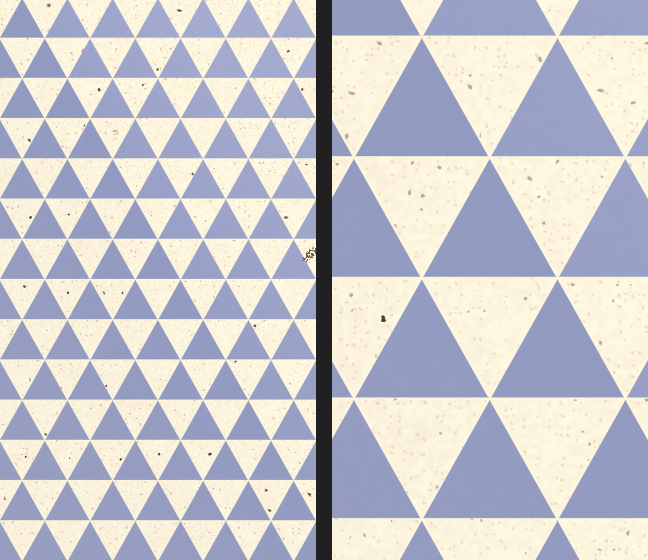
Left: the whole. Right: its middle third, enlarged.
Reproduce this pattern procedurally as a Shadertoy shader.

```glsl
// Rows of periwinkle triangles on speckled cream paper, alternate rows shifted by half a step.
// A triangle distance gives crisp edges; a diagonal crease along the lattice splits the
// blue into a darker and a lighter side, and hashed specks age the paper.

const vec2 REPEATS = vec2(6.985, 13.926);   // triangles across, rows down
const vec2 OFFSET = vec2(0.01, 0.054);      // lattice shift from the top left corner
const vec3 CREAM = vec3(0.985, 0.958, 0.872);
const vec3 CREAM_LIT = vec3(1.0, 0.975, 0.880);
const vec3 BLUE_DARK = vec3(0.570, 0.603, 0.757);
const vec3 BLUE_LIGHT = vec3(0.650, 0.672, 0.812);
const vec3 BLUE_GREY = vec3(0.592, 0.616, 0.750);
const vec3 TAN = vec3(0.80, 0.70, 0.58);
const vec3 BROWN = vec3(0.46, 0.37, 0.30);
const vec3 INK = vec3(0.17, 0.14, 0.12);

vec2 hash2(vec2 p) {
    vec3 q = fract(p.xyx * vec3(0.1031, 0.1030, 0.0973));
    q += dot(q, q.yzx + 33.33);
    return fract((q.xx + q.yz) * q.zy);
}

float valueNoise(vec2 p) {
    vec2 i = floor(p), f = fract(p);
    f = f * f * (3.0 - 2.0 * f);
    float low = mix(hash2(i).x, hash2(i + vec2(1, 0)).x, f.x);
    float high = mix(hash2(i + vec2(0, 1)).x, hash2(i + vec2(1, 1)).x, f.x);
    return mix(low, high, f.y);
}

mat2 rotation(float a) {
    return mat2(cos(a), sin(a), -sin(a), cos(a));
}

// Distance inside an upright triangle; cell.x runs -0.5..0.5, cell.y from apex 0 to base 1
float triangleDepth(vec2 cell, vec2 size) {
    float side = (0.5 * cell.y - abs(cell.x)) * size.x * size.y / length(size * vec2(0.5, 1.0));
    float base = (1.0 - cell.y) * size.y - 0.0012;
    return min(side - 0.0008, base);
}

// Coverage of irregular specks, at most one per grid cell
float specks(vec2 p, float cells, float density, float radius, float aa) {
    vec2 g = p * cells, id = floor(g);
    vec2 pick = hash2(id + cells), centre = 0.25 + 0.5 * hash2(id + 71.7);
    vec2 d = rotation(6.283 * pick.y) * (fract(g) - centre);
    d.x *= 0.5 + 0.5 * pick.y;
    float r = radius * (0.4 + 0.6 * hash2(id + 19.3).x);
    float edge = length(d) + radius * 0.6 * (valueNoise(g * 1.5 / radius) - 0.5);
    float soft = aa * cells;
    return step(pick.x, density) * smoothstep(soft, -soft, edge - r);
}

// Coverage of a broken, rubbed elliptical stain
float stain(vec2 p, vec2 centre, vec2 radii, float angle, float aa) {
    vec2 d = rotation(-angle) * (p - centre);
    float rough = valueNoise(p * 330.0) - 0.5;
    float shape = (length(d / radii) - 1.0 + 0.9 * rough) * radii.y;
    return smoothstep(aa, -aa, shape) * smoothstep(0.2, 0.6, valueNoise(p * 240.0 + 7.0));
}

vec3 paperColour(vec2 p, float lit, float aa) {
    vec3 col = mix(CREAM, CREAM_LIT, lit);
    col *= 1.0 + 0.035 * (valueNoise(p * 190.0) - 0.5);
    col -= vec3(0.0, 0.012, 0.012) * valueNoise(p * 14.0);
    col = mix(col, TAN, 0.35 * specks(p, 150.0, 0.26, 0.24, aa));
    col = mix(col, BROWN, 0.50 * specks(p, 64.0, 0.13, 0.12, aa));
    return mix(col, INK, 0.85 * specks(p, 17.0, 0.15, 0.07, aa));
}

// crease is the signed lattice distance from the diagonal, positive to its right
vec3 blueColour(float crease, float height, float aa) {
    float lightSide = mix(0.45, 1.0, clamp(crease / 3.5, 0.0, 1.0)) * mix(0.45, 1.0, height);
    vec3 right = mix(BLUE_DARK, BLUE_LIGHT, lightSide);
    vec3 left = mix(BLUE_DARK, BLUE_GREY, clamp(-crease / 5.0, 0.0, 1.0));
    vec3 col = mix(left, right, smoothstep(-aa, aa, crease));
    return mix(col, BLUE_GREY, 0.35 * (1.0 - height));
}

void mainImage(out vec4 fragColor, in vec2 fragCoord) {
    vec2 uv = fragCoord / iResolution.xy;
    vec2 p = fragCoord / iResolution.x;
    float aa = 0.75 / iResolution.x;

    // Lattice counted from the top, odd rows shifted by half a triangle
    vec2 grid = vec2(uv.x, 1.0 - uv.y) * REPEATS + OFFSET;
    float row = floor(grid.y);
    vec2 cell = vec2(fract(grid.x + 0.5 * mod(row, 2.0)) - 0.5, grid.y - row);
    vec2 size = vec2(1.0, iResolution.y / iResolution.x) / REPEATS;
    float depth = triangleDepth(cell, size);
    float crease = grid.x - 0.5 - 0.5 * grid.y;

    // Paper with a pale rim, then the printed triangles
    vec3 col = paperColour(p, smoothstep(-3.0, 2.0, crease), aa);
    col = mix(col, CREAM_LIT, 0.6 * smoothstep(-0.005, -0.001, depth));
    vec3 blue = blueColour(crease, uv.y, aa * REPEATS.x);
    blue *= 1.0 + 0.012 * (valueNoise(p * 160.0) - 0.5);
    col = mix(col, blue, smoothstep(-aa, aa, depth));

    // Wear lying over both colours
    col = mix(col, INK, 0.75 * stain(p, vec2(0.984, 0.969), vec2(0.026, 0.012), 0.75, aa));
    col = mix(col, BROWN, 0.45 * stain(p, vec2(0.366, 1.354), vec2(0.010, 0.007), 0.2, aa));
    col = mix(col, INK, 0.65 * stain(p, vec2(0.155, 1.755), vec2(0.006, 0.005), 0.0, aa));
    col = mix(col, INK, 0.80 * stain(p, vec2(0.980, 0.207), vec2(0.008, 0.004), -0.8, aa));
    fragColor = vec4(col, 1.0);
}
```
